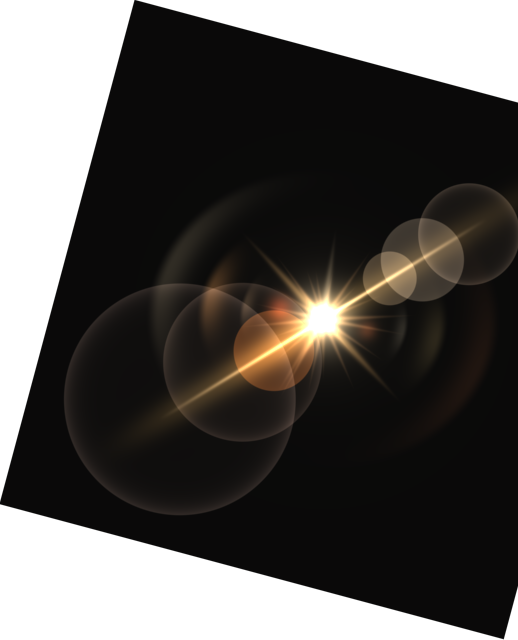
A Shadertoy shader for this background:

```glsl
// A warm lens flare with ghosts, arcs and a diagonal streak on a tilted black square.

const vec2 STAR = vec2(0.505, 0.501);

mat2 turn(float degreesCcw) {
    float a = radians(degreesCcw);
    return mat2(cos(a), -sin(a), sin(a), cos(a));
}

float hash(float n) {
    return fract(sin(n * 91.7) * 437.5);
}

float bell(float x, float width) {
    return exp(-x * x / (width * width));
}

// Flat disc plus a rim that fades inward; x = fill strength, y = rim strength.
float ghost(vec2 p, vec2 center, float radius, float fill, float rim, float rimWidth) {
    float d = length(p - center) - radius;
    float inside = 1.0 - smoothstep(-0.0015, 0.0015, d);
    return inside * (fill + rim * exp(min(d, 0.0) / rimWidth));
}

// Tapered ray leaving the star.
float ray(vec2 q, float angle, float reach, float width) {
    vec2 r = turn(angle) * q;
    float fade = clamp(1.0 - r.x / reach, 0.0, 1.0);
    float w = width * (0.25 + fade);
    return smoothstep(-0.003, 0.012, r.x) * fade * sqrt(fade) * bell(r.y, w);
}

// Soft crescent around the star, strongest at the given angle.
float arc(vec2 q, float angle, float radius, float thickness, float spread) {
    vec2 e = turn(angle) * (q * vec2(1.0, 1.16));
    float bend = atan(e.y, e.x);
    float taper = bell(bend, spread);
    float offset = length(e) - radius;
    float edge = 1.0 - smoothstep(0.0, thickness * 0.7, offset);
    return taper * edge * bell(min(offset, 0.0), thickness);
}

void mainImage(out vec4 fragColor, in vec2 fragCoord) {
    vec2 p = fragCoord / iResolution.y;
    vec2 q = p - STAR;
    float r = length(q);
    vec3 color = vec3(0.038, 0.037, 0.036);

    // Crescents on both sides of the star
    color += vec3(0.15, 0.135, 0.105) * arc(q, 157.0, 0.257, 0.030, 0.62);
    color += vec3(0.29, 0.19, 0.10) * arc(q, 166.0, 0.182, 0.024, 0.34);
    color += vec3(0.17, 0.13, 0.09) * arc(q, 168.0, 0.124, 0.012, 0.27);
    color += vec3(0.085, 0.045, 0.025) * arc(q, -22.0, 0.257, 0.032, 0.62);
    color += vec3(0.13, 0.11, 0.065) * arc(q, -12.0, 0.180, 0.024, 0.34);
    color += vec3(0.13, 0.12, 0.10) * arc(q, -10.0, 0.126, 0.012, 0.27);

    // Large ghosts at lower left
    color += vec3(0.19, 0.155, 0.14) * ghost(p, vec2(0.281, 0.376), 0.181, 0.10, 0.75, 0.014);
    color += vec3(0.19, 0.15, 0.13) * ghost(p, vec2(0.379, 0.434), 0.124, 0.16, 0.65, 0.010);
    color += vec3(0.42, 0.21, 0.075) * ghost(p, vec2(0.428, 0.452), 0.063, 0.40, 0.25, 0.02);

    // Small ghosts at upper right
    color += vec3(0.27, 0.225, 0.17) * ghost(p, vec2(0.609, 0.565), 0.042, 0.75, 0.15, 0.010);
    color += vec3(0.25, 0.22, 0.185) * ghost(p, vec2(0.660, 0.594), 0.065, 0.78, 0.12, 0.008);
    color += vec3(0.25, 0.21, 0.175) * ghost(p, vec2(0.733, 0.634), 0.0795, 0.22, 0.65, 0.007);

    // Broad beam and thin bright streak along the ghost axis
    vec2 s = turn(31.5) * q;
    float beamFade = smoothstep(-0.44, -0.16, s.x) * (1.0 - smoothstep(0.06, 0.40, s.x) * 0.7);
    color += vec3(0.23, 0.175, 0.085) * beamFade * bell(s.y, 0.023);
    color += vec3(0.36, 0.20, 0.06) * bell(s.x + 0.085, 0.065) * bell(s.y, 0.026);
    float streakFade = pow(clamp(1.0 - abs(s.x) / 0.30, 0.0, 1.0), 1.1);
    color += vec3(1.0, 0.82, 0.58) * streakFade * bell(s.y, 0.0032);

    // Reddish reflections beside the star
    color += vec3(0.42, 0.15, 0.07) * bell(length(p - vec2(0.438, 0.518)), 0.018);
    color += vec3(0.22, 0.10, 0.05) * bell(length(p - vec2(0.574, 0.484)), 0.014);

    // Two long spikes and a fan of shorter rays
    color += vec3(0.68, 0.50, 0.28) * ray(q, 133.0, 0.19, 0.0065);
    color += vec3(0.68, 0.50, 0.28) * ray(q, -47.0, 0.18, 0.0065);
    color += vec3(0.55, 0.48, 0.37) * ray(q, 82.0, 0.145, 0.006);
    color += vec3(0.50, 0.34, 0.20) * ray(q, -122.0, 0.135, 0.005);
    for (float i = 0.0; i < 20.0; i++) {
        float angle = i * 18.0 + 10.0 * hash(i + 3.0);
        float reach = 0.075 + 0.075 * hash(i + 31.0);
        color += vec3(0.44, 0.30, 0.18) * ray(q, angle, reach, 0.0035);
    }

    // Star core and halo
    color += vec3(1.0, 0.88, 0.68) * (0.62 * bell(r, 0.042) + 0.34 * exp(-r / 0.042));
    color += vec3(1.1, 1.05, 0.95) * bell(r, 0.017);

    // Tilted square on white
    vec2 box = abs(turn(-15.0) * (p - vec2(0.4987, 0.5007))) - 0.4078;
    float pixel = 0.75 / iResolution.y;
    float outside = smoothstep(-pixel, pixel, max(box.x, box.y));
    fragColor = vec4(mix(min(color, 1.0), vec3(1.0), outside), 1.0);
}
```
